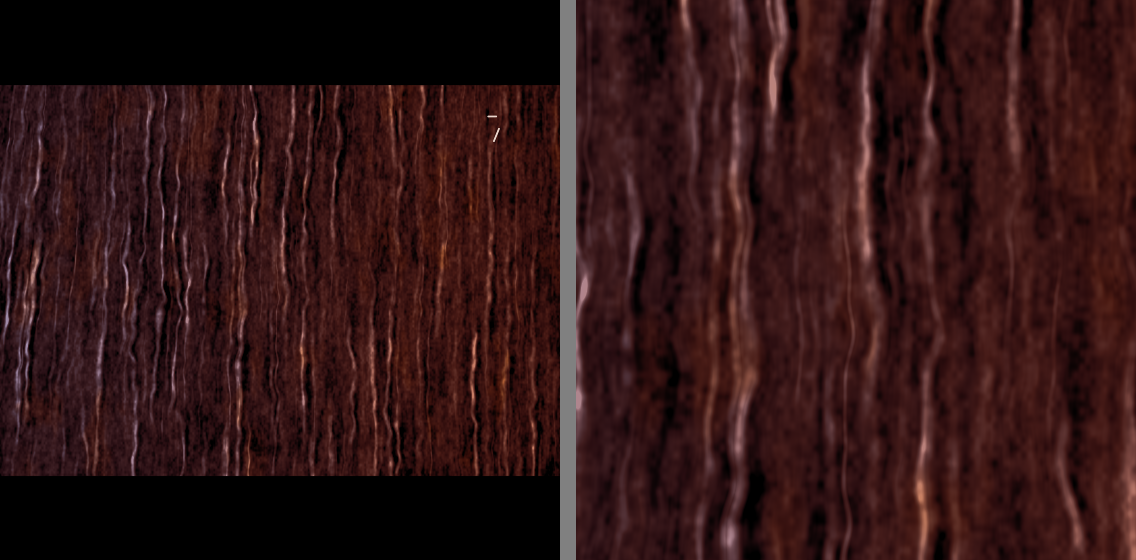
Left: the whole. Right: its middle third, enlarged.
A three.js fragment shader for this texture:

```glsl
varying vec2 vUv;

const vec3 BLACK = vec3(0.0);
const vec3 UMBER = vec3(0.16, 0.05, 0.06);
const vec3 MAROON = vec3(0.25, 0.11, 0.11);
const vec3 MAUVE = vec3(0.33, 0.20, 0.21);
const vec3 ROSE = vec3(0.47, 0.32, 0.33);
const vec3 PALE = vec3(0.69, 0.53, 0.54);
const vec3 COOL_TINT = vec3(0.90, 1.02, 1.22);
const vec3 WARM_TINT = vec3(1.14, 0.92, 0.72);
const vec3 RUST_TINT = vec3(1.25, 0.95, 0.50);

const float PANEL_BOTTOM = 0.150;
const float PANEL_TOP = 0.848;
const float EDGE = 0.0012;
const float BASE_TONE = 0.285;
const float STREAK_GAIN = 0.50;
const float GRAIN_GAIN = 0.40;
const float RIDGE_GAIN = 0.66;
const float FINE_RIDGE_GAIN = 0.36;
const float SHADOW_GAIN = 0.20;
const float RIDGE_COUNT = 34.0;
const float FINE_RIDGE_COUNT = 72.0;
const float LEAN = 0.09;

float hash(vec2 p) {
  vec3 q = fract(vec3(p.xyx) * 0.1031);
  q += dot(q, q.yzx + 33.33);
  return fract((q.x + q.y) * q.z);
}

float noise(vec2 p) {
  vec2 i = floor(p);
  vec2 f = fract(p);
  f = f * f * (3.0 - 2.0 * f);
  float low = mix(hash(i), hash(i + vec2(1.0, 0.0)), f.x);
  float high = mix(hash(i + vec2(0.0, 1.0)), hash(i + vec2(1.0, 1.0)), f.x);
  return mix(low, high, f.y);
}

float fbm(vec2 p) {
  float sum = 0.0;
  float amp = 0.53;
  for (int i = 0; i < 4; i++) {
    sum += amp * noise(p);
    p = p * 2.03 + 17.1;
    amp *= 0.5;
  }
  return sum;
}

// Broken, wavering upright ridges, one per jittered column
float ridges(vec2 p, float count, float width, float seed) {
  float x = p.x * count;
  float best = 0.0;
  for (int k = -1; k <= 1; k++) {
    float id = floor(x) + float(k);
    float lane = id * 7.0 + seed;
    float centre = id + 0.5 + 0.6 * (hash(vec2(lane, seed)) - 0.5);
    centre += 0.55 * (noise(vec2(lane, p.y * 7.0)) - 0.5);
    centre += 0.20 * (noise(vec2(lane + 3.0, p.y * 34.0)) - 0.5);
    float halfWidth = width * (0.5 + noise(vec2(lane + 1.0, p.y * 16.0)));
    float crest = 1.0 - smoothstep(0.1 * halfWidth, halfWidth, abs(x - centre));
    float run = smoothstep(0.25, 0.80, noise(vec2(lane + 2.0, p.y * 6.0)));
    float strength = run * (0.35 + 0.65 * hash(vec2(seed, lane + 5.0)));
    best = max(best, crest * strength);
  }
  return best;
}

// Soft line segment for the small pale chips
float chip(vec2 p, vec2 a, vec2 b) {
  vec2 ab = b - a;
  float along = clamp(dot(p - a, ab) / dot(ab, ab), 0.0, 1.0);
  return 1.0 - smoothstep(0.0006, 0.0026, length(p - a - ab * along));
}

vec3 toneRamp(float tone) {
  float t = clamp(tone, 0.0, 1.0) * 5.0;
  vec3 c = mix(BLACK, UMBER, clamp(t, 0.0, 1.0));
  c = mix(c, MAROON, clamp(t - 1.0, 0.0, 1.0));
  c = mix(c, MAUVE, clamp(t - 2.0, 0.0, 1.0));
  c = mix(c, ROSE, clamp(t - 3.0, 0.0, 1.0));
  return mix(c, PALE, clamp(t - 4.0, 0.0, 1.0));
}

void main() {
  vec2 uv = vUv;

  // Lean the fibres on the left and let all of them sway
  vec2 p = uv;
  p.x -= LEAN * (uv.y - 0.5) * pow(1.0 - uv.x, 3.0);
  p.x += 0.016 * (fbm(uv * vec2(5.0, 6.0)) - 0.5);
  p.x += 0.005 * (noise(uv * vec2(40.0, 45.0)) - 0.5);

  // Fibres, crumbly grain and lit ridges with shaded flanks
  float streak = fbm(p * vec2(85.0, 9.0)) - 0.5;
  float grain = 0.6 * noise(p * vec2(190.0, 95.0)) + 0.4 * noise(uv * vec2(290.0, 230.0)) - 0.5;
  float sparkle = 0.45 + 0.95 * noise(p * vec2(130.0, 75.0) + 9.0);
  float fade = mix(1.0, 0.68, smoothstep(0.45, 0.95, uv.x));
  float ridge = ridges(p, RIDGE_COUNT, 0.21, 11.0);
  float fine = ridges(p, FINE_RIDGE_COUNT, 0.26, 47.0);
  float shadow = ridges(p - vec2(0.007, 0.0), RIDGE_COUNT, 0.26, 11.0);
  float hollow = smoothstep(0.58, 0.80, fbm(uv * vec2(13.0, 9.0) + 4.0));
  float tone = BASE_TONE + STREAK_GAIN * streak + GRAIN_GAIN * grain;
  tone += (RIDGE_GAIN * ridge + FINE_RIDGE_GAIN * fine) * sparkle * fade;
  tone -= SHADOW_GAIN * shadow + 0.14 * hollow;
  tone -= 0.12 * smoothstep(0.35, 0.75, length(uv - 0.5));

  // Violet on the left, brown on the right, rust in patches
  vec3 tint = mix(COOL_TINT, WARM_TINT, smoothstep(0.0, 0.95, uv.x + 0.3 * streak));
  float rust = smoothstep(0.52, 0.75, fbm(p * vec2(26.0, 11.0) + 31.0));
  rust *= 0.45 + 0.55 * smoothstep(0.6, 0.9, uv.x);
  vec3 color = toneRamp(tone) * mix(tint, RUST_TINT, rust);

  float chips = chip(uv, vec2(0.872, 0.792), vec2(0.886, 0.792));
  chips = max(chips, chip(uv, vec2(0.891, 0.770), vec2(0.882, 0.748)));
  color = mix(color, vec3(0.92, 0.84, 0.80), chips);

  // Black bands above and below the panel
  float panel = smoothstep(PANEL_BOTTOM - EDGE, PANEL_BOTTOM + EDGE, uv.y);
  panel *= 1.0 - smoothstep(PANEL_TOP - EDGE, PANEL_TOP + EDGE, uv.y);
  gl_FragColor = vec4(color * panel, 1.0);
}
```
